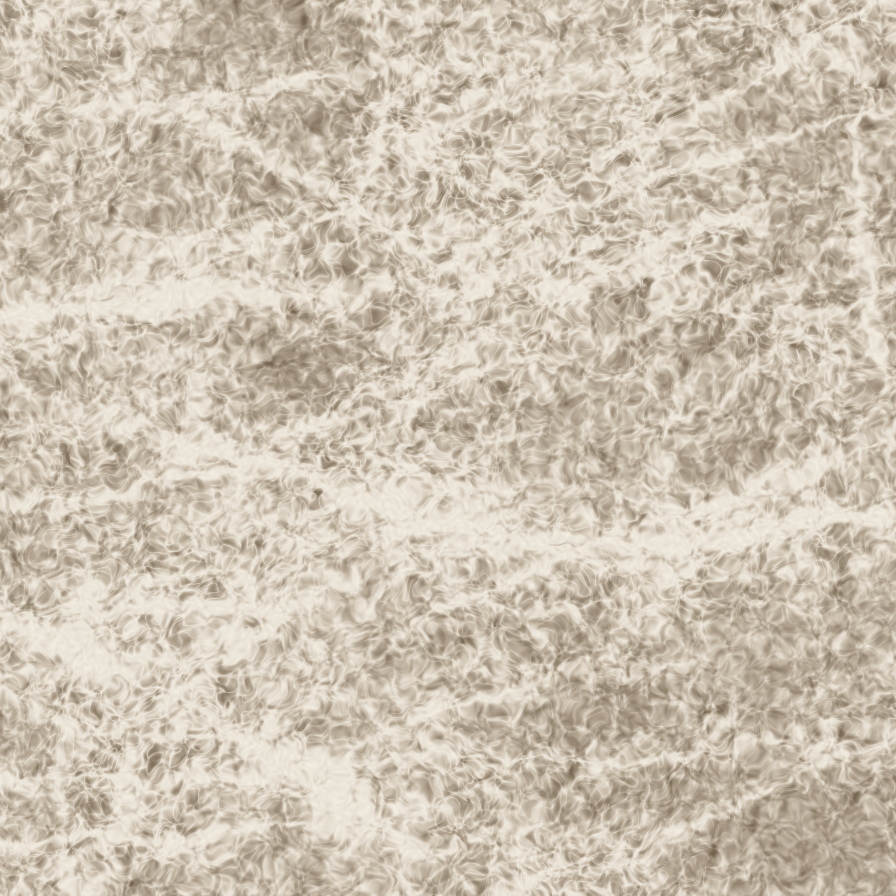
Give the GLSL for this texture, as a WebGL 2 fragment shader.

```glsl
#version 300 es
precision highp float;
uniform vec2 u_resolution;
out vec4 fragColor;

const float TAU = 6.28318;
const int VEIN_COUNT = 26;

vec2 hash2(vec2 p) {
    vec3 q = fract(p.xyx * vec3(0.1031, 0.1030, 0.0973));
    q += dot(q, q.yzx + 33.33);
    return fract((q.xx + q.yz) * q.zy);
}

float cornerSlope(vec2 cell, vec2 offset) {
    float angle = TAU * hash2(cell).x;
    return dot(vec2(cos(angle), sin(angle)), offset);
}

float gradientNoise(vec2 p) {
    vec2 i = floor(p), f = fract(p), e = vec2(1.0, 0.0);
    vec2 s = f * f * f * (f * (f * 6.0 - 15.0) + 10.0);
    float low = mix(cornerSlope(i, f), cornerSlope(i + e, f - e), s.x);
    float high = mix(cornerSlope(i + e.yx, f - e.yx), cornerSlope(i + e.xx, f - e.xx), s.x);
    return mix(low, high, s.y);
}

vec2 warp(vec2 p) {
    return vec2(gradientNoise(p), gradientNoise(p + vec2(37.2, 71.7)));
}

// Coordinates along and across a given direction
vec2 alongAcross(vec2 p, float angle) {
    float c = cos(angle), s = sin(angle);
    return vec2(c * p.x + s * p.y, c * p.y - s * p.x);
}

// Thin threads following the zero lines of stretched noise
float threads(vec2 p, float angle, vec2 frequency, float sharpness) {
    return exp(-abs(gradientNoise(alongAcross(p, angle) * frequency + 53.0)) * sharpness);
}

// One tapering vein: x is the solid core, y the feathered surroundings
vec2 vein(vec2 p, vec2 center, float angle, float halfLength, float width, float seed) {
    vec2 q = alongAcross(p - center, angle);
    float wander = gradientNoise(vec2(q.x * 4.0 + 20.0, seed * 7.31));
    float swell = gradientNoise(vec2(q.x * 16.0 + 40.0, seed * 3.77));
    float across = abs(q.y + 0.035 * wander);
    float w = width * (1.0 + 1.8 * swell);
    float fade = 1.0 - smoothstep(0.4 * halfLength, halfLength, abs(q.x));
    return fade * vec2(exp(-pow(across / w, 1.5)), exp(-across / (4.5 * width)));
}

vec2 scatteredVeins(vec2 p) {
    vec2 sum = vec2(0.0);
    for (int i = 0; i < VEIN_COUNT; i++) {
        float id = float(i) + 1.0;
        vec2 center = hash2(vec2(id, 4.0));
        vec2 shape = hash2(vec2(id, 19.0));
        vec2 choice = hash2(vec2(id, 43.0));
        float angle = mix(0.05, 0.52, choice.y);
        if (choice.x > 0.55) angle = mix(1.48, 1.68, choice.y);
        if (choice.x > 0.84) angle = mix(-0.7, -0.2, choice.y);
        float halfLength = mix(0.14, 0.42, shape.x);
        float width = mix(0.003, 0.007, shape.y * shape.y);
        vec2 v = vein(p, center, angle, halfLength, width, id);
        sum = max(sum, v * vec2(mix(0.5, 0.9, shape.y), 0.8));
    }
    return sum;
}

vec3 stoneColor(float tone) {
    vec3 shadow = vec3(0.57, 0.51, 0.43);
    vec3 body = vec3(0.79, 0.74, 0.67);
    vec3 milk = vec3(0.93, 0.905, 0.86);
    vec3 color = mix(shadow, body, clamp((tone - 0.57) / 0.22, -0.5, 1.0));
    return mix(color, milk, clamp((tone - 0.79) / 0.14, 0.0, 1.1));
}

void main() {
    vec2 p = gl_FragCoord.xy / u_resolution.y;
    vec2 bent = p + 0.014 * warp(p * 13.0) + 0.009 * warp(p * 45.0);
    vec2 folded = bent + 0.05 * warp(p * 3.0);

    // Large veins
    vec2 veins = scatteredVeins(bent);
    veins = max(veins, vein(bent, vec2(0.82, 0.40), 0.06, 0.45, 0.010, 31.0));
    veins = max(veins, vein(bent, vec2(0.38, 0.45), -0.28, 0.36, 0.016, 32.0));
    veins = max(veins, vein(bent, vec2(0.22, 0.20), -0.5, 0.42, 0.008, 33.0));
    veins = max(veins, vein(bent, vec2(0.12, 0.66), 0.08, 0.4, 0.012, 34.0));

    // Web of fine threads, denser beside the veins
    float patches = gradientNoise(p * vec2(2.6, 3.6) + 8.0) + 0.6 * gradientNoise(p * 9.0 + 3.0);
    float density = clamp(0.74 + 0.8 * patches + 0.4 * veins.y, 0.4, 1.2);
    float gaps = 1.0 - 0.55 * density * threads(folded, 0.3, vec2(5.0, 13.0), 16.0);
    gaps *= 1.0 - 0.45 * density * threads(folded, -0.4, vec2(9.0, 20.0), 14.0);
    gaps *= 1.0 - 0.50 * density * threads(folded, 0.1, vec2(27.0, 20.0), 12.0);
    gaps *= 1.0 - 0.50 * density * threads(folded, 0.5, vec2(42.0, 52.0), 10.0);
    gaps *= 1.0 - 0.50 * density * threads(folded, -0.6, vec2(84.0, 76.0), 10.0);
    gaps *= 1.0 - 0.45 * density * threads(bent, 0.42, vec2(2.5, 14.0), 28.0);
    gaps *= 1.0 - 0.35 * density * threads(bent, 1.55, vec2(3.0, 11.0), 24.0);
    gaps *= (1.0 - 0.85 * veins.x) * (1.0 - 0.25 * veins.y);

    // Speckle that roughens both the web and the ground
    float speckle = gradientNoise(alongAcross(folded, 0.7) * 62.0);
    speckle += 0.9 * gradientNoise(alongAcross(bent, 0.3) * 125.0);
    float milkiness = smoothstep(0.12, 0.93, 1.0 - gaps + 0.32 * speckle);

    // Mottled ground with faint upright streaks
    float ground = 0.685 + 0.08 * gradientNoise(p * 4.0 + 15.0);
    ground += 0.10 * gradientNoise(folded * 22.0) + 0.10 * speckle;
    ground += 0.07 * gradientNoise(p * vec2(90.0, 12.0));
    ground -= 0.09 * smoothstep(0.15, 0.45, gradientNoise(folded * 40.0 + 9.0));
    float grain = gradientNoise(alongAcross(bent, 0.6) * 180.0);
    float tone = mix(ground, 0.925, milkiness) + mix(0.11, 0.04, milkiness) * grain;

    // Short brown crack inside the main vein
    float crack = vein(bent, vec2(0.6, 0.40), -0.12, 0.14, 0.0025, 35.0).x;
    tone -= 0.2 * crack * smoothstep(-0.1, 0.3, gradientNoise(p * 18.0));
    fragColor = vec4(stoneColor(tone), 1.0);
}
```
